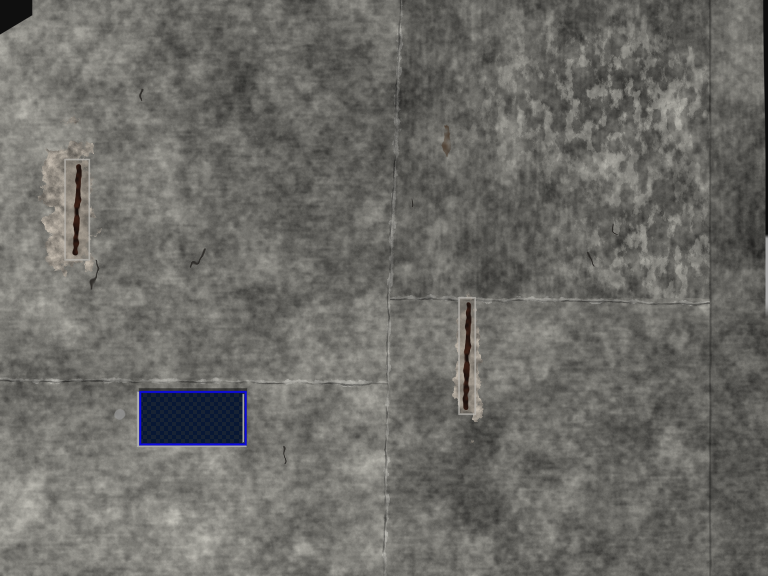
A Shadertoy shader for this texture:

```glsl
// Weathered concrete slabs with chipped seams, two rusted slots and a blue panel.
// Layered value noise makes stains and grain; distance functions place the parts.
// Coordinates are in canvas heights, with the origin at the lower left.

float hash(vec2 p) {
    vec3 q = fract(p.xyx * 0.1031);
    q += dot(q, q.yzx + 33.33);
    return fract((q.x + q.y) * q.z);
}

float noise(vec2 p) {
    vec2 i = floor(p), f = fract(p);
    f = f * f * (3.0 - 2.0 * f);
    return mix(mix(hash(i), hash(i + vec2(1, 0)), f.x),
               mix(hash(i + vec2(0, 1)), hash(i + 1.0), f.x), f.y);
}

float fbm(vec2 p) {
    float sum = 0.0, amp = 0.5;
    for (int i = 0; i < 5; i++) {
        sum += amp * noise(p);
        p = mat2(0.8, 0.6, -0.6, 0.8) * p * 2.03 + 7.1;
        amp *= 0.5;
    }
    return sum;
}

float box(vec2 p, vec2 halfSize) {
    vec2 d = abs(p) - halfSize;
    return length(max(d, 0.0)) + min(max(d.x, d.y), 0.0);
}

float segment(vec2 p, vec2 tip) {
    return length(p - tip * clamp(dot(p, tip) / dot(tip, tip), -1.0, 1.0));
}

// Soft elliptical weight for broad stains
float blob(vec2 p, float x, float y, float w, float h) {
    vec2 d = (p - vec2(x, y)) / vec2(w, h);
    return exp(-dot(d, d));
}

float fill(float d) {
    float px = 0.8 / iResolution.y;
    return 1.0 - smoothstep(-px, px, d);
}

float seamX(float y) {
    return 0.668 + 0.018 * y + 0.012 * max(y - 0.49, 0.0) / 0.51;
}

vec3 concrete(vec2 p) {
    float right = fill(seamX(p.y) - p.x), column = fill(1.233 - p.x);
    float upper = fill(0.482 - p.y);

    // Broad tone of each slab
    float left = 0.425 + 0.06 * blob(p, 0.0, 0.75, 0.22, 0.4)
        - 0.06 * blob(p, 0.5, 0.8, 0.25, 0.3)
        - 0.055 * blob(p, 0.33, 0.53, 0.25, 0.07)
        + 0.07 * blob(p, 0.57, 0.42, 0.1, 0.08)
        + 0.06 * blob(p, 0.3, 0.12, 0.5, 0.18);
    float slab = mix(0.4, 0.34, upper)
        - 0.08 * blob(p, 0.82, 0.2, 0.08, 0.09)
        - 0.06 * blob(p, 1.12, 0.25, 0.13, 0.25)
        + 0.05 * blob(p, 0.93, 0.4, 0.12, 0.08);
    float strip = 0.36 + 0.05 * smoothstep(0.65, 0.85, p.y)
        - 0.08 * blob(p, 1.32, 0.62, 0.07, 0.14);
    float tone = mix(mix(left, slab, right), strip, column);

    // Clouds, pale blooms, flakes, brushed streaks and grain
    tone += 0.16 * (fbm(p * 6.0 + 3.0) - 0.48) + 0.26 * (fbm(p * 21.0 + 40.0) - 0.48);
    tone += 0.09 * smoothstep(0.52, 0.7, fbm(p * 17.0 + 90.0)) * (1.0 - column);
    float worn = blob(p, 1.06, 0.83, 0.23, 0.15) + 0.9 * blob(p, 1.15, 0.57, 0.16, 0.1);
    float flakes = smoothstep(0.43, 0.65, fbm(p * vec2(85, 55) + 12.0));
    tone += 0.21 * worn * flakes * right * upper * (1.0 - column);
    vec2 brush = mix(vec2(45, 240), vec2(240, 45), right * upper);
    tone += 0.06 * (noise(p * brush) - 0.5) + 0.27 * (fbm(p * 95.0) - 0.48);
    return tone * vec3(1.01, 1.0, 0.955);
}

// Chipped groove: pale broken rim with a thin dark line
vec3 seam(vec3 col, vec2 p, float d) {
    float chip = fbm(p * 80.0);
    col += 0.2 * chip * fill(abs(d) - 0.011 * chip * chip);
    return col * (1.0 - 0.5 * fill(abs(d + 0.002) - 0.0013) * noise(p * 60.0));
}

// Framed slot: spalled plaster, pale outline and a rusty bar
vec3 slot(vec3 col, vec2 p, vec2 size, vec2 spall, vec2 shift) {
    float rough = fbm(p * 45.0 + 5.0);
    float edge = length((p - shift) / spall) - 0.3 - 1.3 * rough;
    vec3 plaster = vec3(0.6, 0.57, 0.53) * (0.4 + 1.2 * fbm(p * 85.0));
    col = mix(col, plaster, 0.9 * (1.0 - smoothstep(-0.05, 0.05, edge)));
    float frame = box(p, size);
    col = mix(col, vec3(0.5, 0.47, 0.43) * (0.5 + rough), 0.5 * fill(frame));
    col = mix(col, vec3(0.72, 0.71, 0.69), 0.8 * fill(abs(frame) - 0.0014));
    float wiggle = 0.003 * (noise(vec2(p.y * 70.0, 3.0)) - 0.5);
    float bar = segment(p + vec2(wiggle, 0), vec2(0.0035, size.y - 0.012));
    vec3 rust = mix(vec3(0.08, 0.05, 0.04), vec3(0.24, 0.13, 0.09), noise(p * 150.0));
    return mix(col, rust, fill(bar - 0.0025 - 0.0035 * noise(p * 120.0)));
}

void mainImage(out vec4 fragColor, in vec2 fragCoord) {
    vec2 p = fragCoord / iResolution.y;
    vec3 col = concrete(p);

    // Slab joints
    float wob = 0.009 * (fbm(p * 40.0) - 0.48), joint = p.x - seamX(p.y);
    col = seam(col, p, joint + wob);
    if (joint < 0.0) col = seam(col, p, p.y - 0.341 + 0.009 * p.x + wob);
    else if (p.x < 1.233) col = seam(col, p, p.y - 0.496 + 0.018 * p.x + wob);
    col *= 1.0 - 0.25 * fill(abs(p.x - 1.233 + 0.3 * wob) - 0.0018);

    // Short cracks: centre and half length
    vec3 cracks[7] = vec3[7](vec3(0.491, 0.21, 0.014), vec3(0.345, 0.552, 0.015),
        vec3(0.241, 0.835, 0.009), vec3(0.715, 0.648, 0.006), vec3(0.163, 0.523, 0.024),
        vec3(1.069, 0.602, 0.008), vec3(1.025, 0.55, 0.011));
    for (int i = 0; i < 7; i++) {
        vec2 q = p - cracks[i].xy;
        q.x += 0.016 * (noise(p * 90.0) - 0.5);
        vec2 tip = cracks[i].z * vec2(hash(cracks[i].xy * 91.0) - 0.5, 1);
        col = mix(col, vec3(0.14, 0.13, 0.12), 0.8 * fill(segment(q, tip) - 0.0017));
    }

    // Rust stain, pale patch and slots
    float stain = box(p - vec2(0.776, 0.753), vec2(0.004, 0.028)) + 2.0 * wob;
    col = mix(col, vec3(0.27, 0.2, 0.14), 0.8 * fill(stain) * noise(p * 110.0));
    col = mix(col, vec3(0.6), 0.7 * fill(length(p - vec2(0.208, 0.281)) - 0.008 + wob));
    col = slot(col, p - vec2(0.134, 0.636), vec2(0.021, 0.087), vec2(0.047, 0.12), vec2(-0.014, 0.012));
    col = slot(col, p - vec2(0.811, 0.382), vec2(0.014, 0.101), vec2(0.024, 0.11), vec2(0.003, -0.01));

    // Blue checkered panel with pale rim and top shadow
    vec2 b = p - vec2(0.335, 0.274), cell = floor(b / 0.0072);
    float panel = box(b, vec2(0.093, 0.047));
    col *= 1.0 - 0.5 * fill(box(b - vec2(0, 0.006), vec2(0.094, 0.046)));
    col = mix(col, vec3(0.68), fill(box(b + 0.002, vec2(0.095, 0.048))));
    vec3 weave = mix(vec3(0.03, 0.09, 0.2), vec3(0.09, 0.135, 0.2), mod(cell.x + cell.y, 2.0));
    col = mix(col, weave, fill(panel));
    col = mix(col, vec3(0.64), fill(box(b - vec2(0.0875, 0), vec2(0.0015, 0.042))));
    col = mix(col, vec3(0.05, 0.04, 0.88), fill(abs(panel + 0.0015) - 0.0017));

    // Dark corner and right border
    col = mix(col, vec3(0.06), fill(max(p.x - 0.056, 0.94 + 0.6 * p.x - p.y)));
    float border = 1.329 - 0.004 * smoothstep(0.7, 1.0, p.y) - p.x;
    float trim = mix(0.65, 0.05, smoothstep(0.585, 0.595, p.y));
    col = mix(col, vec3(trim), fill(border) * smoothstep(0.44, 0.48, p.y));
    fragColor = vec4(clamp(col, 0.0, 1.0), 1.0);
}
```
